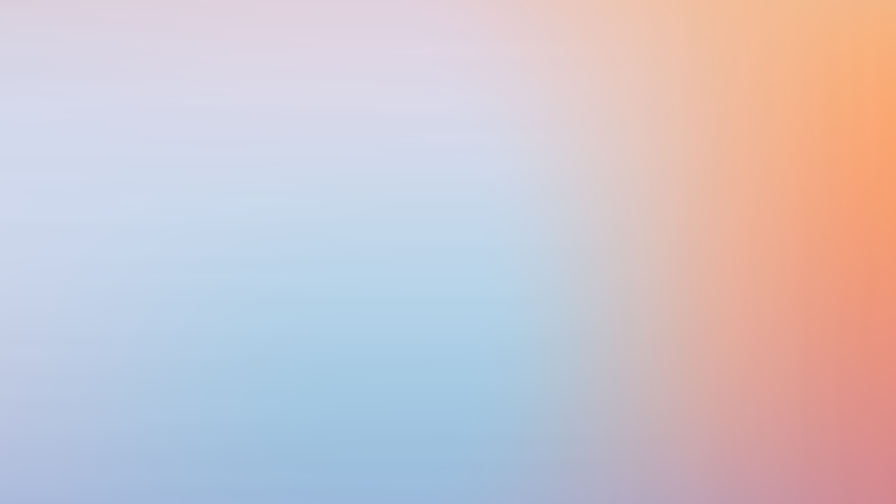
A WebGL 1 fragment shader for this background:

```glsl
precision highp float;
// Soft gradient backdrop: lavender and sky blue flowing into peach and orange.

uniform vec2 u_resolution;

#define SEAM_X 0.53          // left limit of the warm area at its narrowest
#define SEAM_Y 0.45          // height where the warm area is narrowest
#define SEAM_BEND 0.35       // how far the seam curves left above and below
#define PEACH_END 0.85       // where peach has fully replaced blue
#define GLOW_START 0.72      // where the orange side glow begins
#define STREAK_AMOUNT 0.008  // strength of the faint brushed texture

// Sine-free hash in 0..1
float hash(vec2 p) {
  vec3 q = fract(vec3(p.xyx) * 0.1031);
  q += dot(q, q.yzx + 33.33);
  return fract((q.x + q.y) * q.z);
}

float valueNoise(vec2 p) {
  vec2 cell = floor(p);
  vec2 f = fract(p);
  f = f * f * (3.0 - 2.0 * f);
  float low = mix(hash(cell), hash(cell + vec2(1.0, 0.0)), f.x);
  float high = mix(hash(cell + vec2(0.0, 1.0)), hash(cell + vec2(1.0)), f.x);
  return mix(low, high, f.y);
}

// Smooth cubic through four evenly spaced colours, from bottom to top
vec3 ramp(float y, vec3 bottom, vec3 lower, vec3 upper, vec3 top) {
  float t = 3.0 * y;
  float a = t - 1.0;
  float b = t - 2.0;
  float c = t - 3.0;
  return -a * b * c / 6.0 * bottom + t * b * c / 2.0 * lower
         - t * a * c / 2.0 * upper + t * a * b / 6.0 * top;
}

void main() {
  vec2 uv = gl_FragCoord.xy / u_resolution;

  // Vertical colour ramps, from the left side to the right
  vec3 lavender = ramp(uv.y, vec3(0.68, 0.73, 0.86), vec3(0.78, 0.81, 0.90),
                             vec3(0.82, 0.85, 0.93), vec3(0.85, 0.81, 0.86));
  vec3 sky = ramp(uv.y, vec3(0.61, 0.73, 0.86), vec3(0.68, 0.81, 0.90),
                        vec3(0.81, 0.85, 0.92), vec3(0.88, 0.82, 0.87));
  vec3 peach = ramp(uv.y, vec3(0.75, 0.64, 0.71), vec3(0.88, 0.70, 0.65),
                          vec3(0.92, 0.74, 0.66), vec3(0.95, 0.75, 0.62));
  vec3 orange = ramp(uv.y, vec3(0.83, 0.53, 0.56), vec3(0.92, 0.57, 0.48),
                           vec3(0.98, 0.63, 0.43), vec3(0.96, 0.71, 0.52));

  // Blend across, with a curved seam between cool and warm
  float rise = uv.y - SEAM_Y;
  float seam = SEAM_X - SEAM_BEND * rise * rise;
  float warmth = smoothstep(seam, PEACH_END, uv.x);
  vec3 color = mix(lavender, sky, smoothstep(-0.1, 0.4, uv.x));
  color = mix(color, peach, warmth);
  color = mix(color, orange, smoothstep(GLOW_START, 1.04, uv.x));

  // Faint streaks: level in the cool area, upright in the warm area
  float level = valueNoise(uv * vec2(4.0, 40.0));
  float upright = valueNoise(uv * vec2(70.0, 2.5) + 17.0);
  color += STREAK_AMOUNT * (mix(level, upright, warmth) - 0.5);

  gl_FragColor = vec4(clamp(color, 0.0, 1.0), 1.0);
}
```
